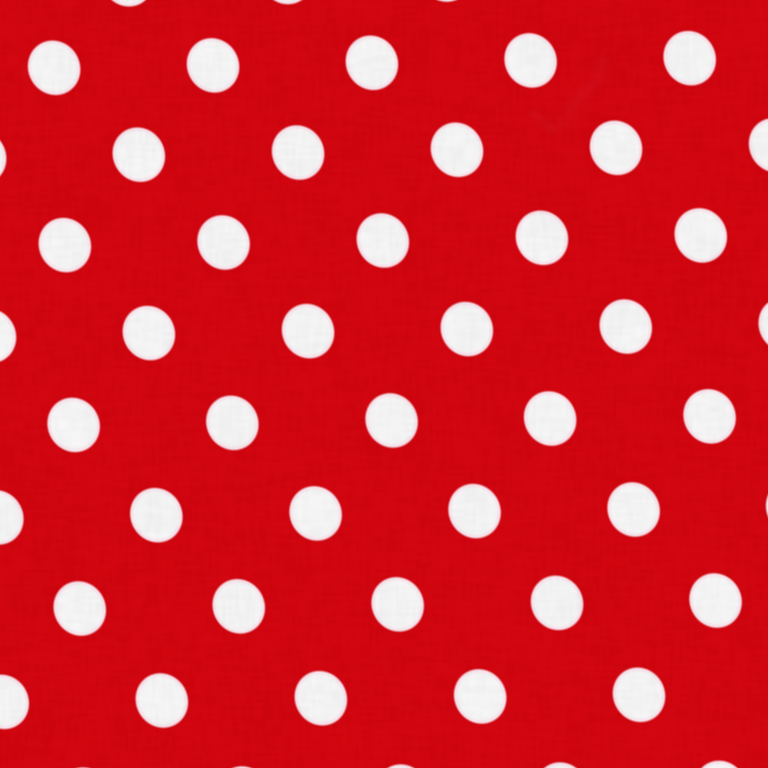
A WebGL 2 fragment shader for this pattern:

```glsl
#version 300 es
precision highp float;

uniform vec2 u_resolution;
out vec4 outColor;

const vec3 RED = vec3(0.812, 0.020, 0.058);
const vec3 WHITE = vec3(0.952, 0.950, 0.952);
const vec3 RIM = vec3(0.960, 0.885, 0.915);
const vec3 SMUDGE = vec3(0.800, 0.120, 0.190);

const float SPACING = 0.2070;                 // between dots along a row
const vec2 FIRST_DOT = vec2(0.0703, 0.0896);  // measured from the top left
const vec2 ROW_STEP = vec2(0.00768, 0.1141);
const vec2 ROW_BEND = vec2(-0.00034, 0.00053);
const float SLOPE = 0.0155;                   // rise of a row to the right
const float SLOPE_FADE = 0.0006;              // loss of rise per row
const vec2 DOT_RADIUS = vec2(0.0341, 0.0354);
const float DOT_SKEW = 0.03;
const float JITTER = 0.0008;
const float EDGE = 0.0021;
const float RIM_WIDTH = 0.0042;
const float THREADS = 230.0;
const float WEAVE_RED = 0.022;
const float WEAVE_WHITE = 0.024;
const float SMUDGE_STRENGTH = 0.42;

float hash(vec2 p) {
  vec3 q = fract(vec3(p.xyx) * 0.1031);
  q += dot(q, q.yzx + 33.33);
  return fract((q.x + q.y) * q.z);
}

float noise(vec2 p) {
  vec2 i = floor(p);
  vec2 f = fract(p);
  f = f * f * (3.0 - 2.0 * f);
  float low = mix(hash(i), hash(i + vec2(1.0, 0.0)), f.x);
  float high = mix(hash(i + vec2(0.0, 1.0)), hash(i + 1.0), f.x);
  return mix(low, high, f.y);
}

float segmentDistance(vec2 p, vec2 a, vec2 b) {
  vec2 ab = b - a;
  return length(p - a - ab * clamp(dot(p - a, ab) / dot(ab, ab), 0.0, 1.0));
}

// Signed distance to the slightly skewed oval around the origin
float dotDistance(vec2 d) {
  d -= DOT_SKEW * d.yx;
  return (length(d / DOT_RADIUS) - 1.0) * DOT_RADIUS.x;
}

// Nearest dot on the bent, staggered rows
float dotsDistance(vec2 p) {
  float nearest = 1.0;
  float guess = round((p.y - FIRST_DOT.y) / ROW_STEP.y);
  for (int k = -1; k <= 1; k++) {
    float row = guess + float(k);
    vec2 start = FIRST_DOT + ROW_STEP * row + ROW_BEND * row * row;
    start.x += 0.5 * SPACING * mod(row, 2.0);
    float column = round((p.x - start.x) / SPACING);
    vec2 center = vec2(start.x + SPACING * column, start.y);
    center.y -= (SLOPE - SLOPE_FADE * row) * center.x;
    vec2 id = vec2(column, row) + 20.0;
    center += JITTER * (vec2(hash(id), hash(id + 57.0)) - 0.5);
    nearest = min(nearest, dotDistance(p - center));
  }
  return nearest;
}

// Crossed threads with a little blotchiness, about -1 to 1
float weave(vec2 p) {
  float warp = noise(p * THREADS * vec2(1.0, 0.22));
  float weft = noise(p * THREADS * vec2(0.22, 1.0) + 71.0);
  float blotch = noise(p * 24.0 + 13.0);
  return 0.8 * (warp + weft - 1.0) + 0.4 * (blotch - 0.5);
}

// Faint scuffs near the top
float scuffs(vec2 p) {
  vec2 wobble = p + 0.012 * (vec2(noise(p * 40.0), noise(p * 40.0 + 9.0)) - 0.5);
  float streak = segmentDistance(wobble, vec2(0.790, 0.082), vec2(0.735, 0.160));
  float hook = segmentDistance(wobble, vec2(0.725, 0.172), vec2(0.692, 0.148));
  float spot = length(wobble - vec2(0.028, 0.098));
  float mark = 0.6 * smoothstep(0.016, 0.0, streak);
  mark = max(mark, 0.7 * smoothstep(0.009, 0.0, hook));
  mark = max(mark, 0.5 * smoothstep(0.014, 0.0, spot));
  return mark * (0.4 + 0.6 * noise(p * 90.0));
}

void main() {
  vec2 p = gl_FragCoord.xy / u_resolution.y;
  p.y = 1.0 - p.y;
  float soft = max(EDGE, 0.75 / u_resolution.y);
  float thread = weave(p);

  // Dyed ground
  vec3 ground = mix(RED, SMUDGE, SMUDGE_STRENGTH * scuffs(p));
  ground += WEAVE_RED * thread * vec3(1.0, 0.4, 0.5);

  // Dots with a pinkish rim
  float d = dotsDistance(p);
  vec3 paint = mix(WHITE, RIM, smoothstep(-RIM_WIDTH - soft, -soft, d));
  paint += WEAVE_WHITE * thread;

  vec3 color = mix(ground, paint, smoothstep(soft, -soft, d));
  outColor = vec4(clamp(color, 0.0, 1.0), 1.0);
}
```
